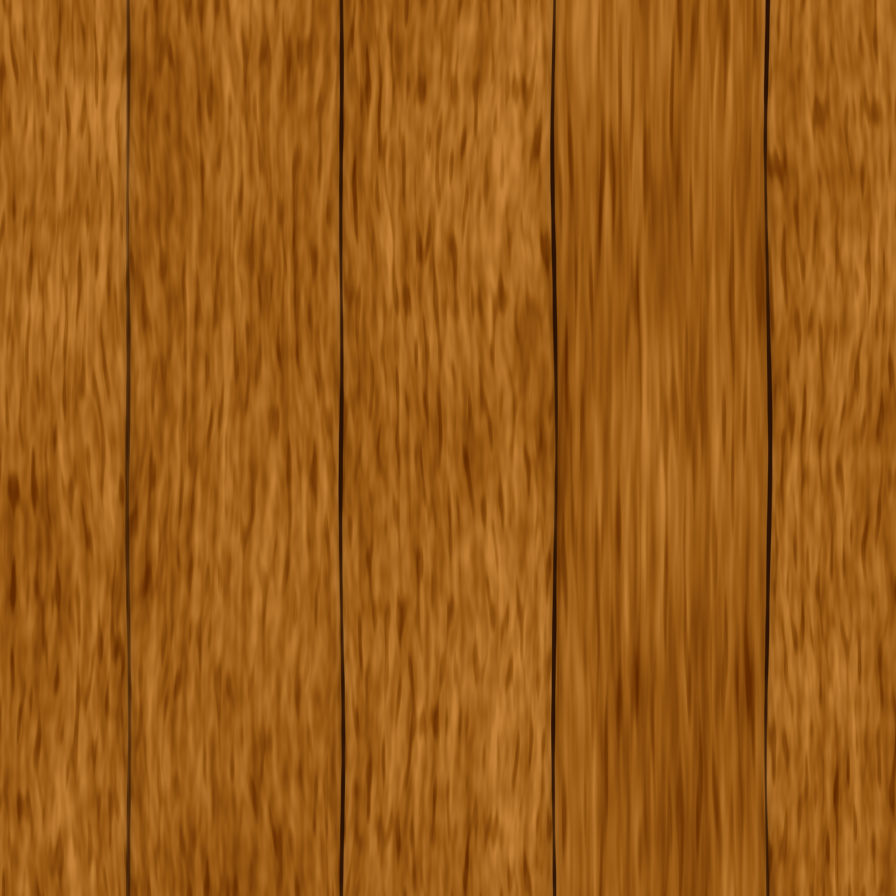
This texture is drawn by a three.js fragment shader. Its source:

```glsl
// Varnished oak boards running upward, a little over four across the canvas.
// Stretched gradient noise gives each board its fibres, pores and soft bands;
// narrow wavering seams with uneven depth separate the boards.

varying vec2 vUv;

vec2 gradientAt(vec2 cell) {
  float h = fract(sin(dot(cell, vec2(127.1, 311.7))) * 43758.5);
  return vec2(cos(6.2832 * h), sin(6.2832 * h));
}

float gradientNoise(vec2 p) {
  vec2 i = floor(p), f = p - i;
  vec2 s = f * f * f * (f * (f * 6.0 - 15.0) + 10.0);
  float bottom = mix(dot(gradientAt(i), f),
                     dot(gradientAt(i + vec2(1.0, 0.0)), f - vec2(1.0, 0.0)), s.x);
  float top = mix(dot(gradientAt(i + vec2(0.0, 1.0)), f - vec2(0.0, 1.0)),
                  dot(gradientAt(i + vec2(1.0, 1.0)), f - vec2(1.0, 1.0)), s.x);
  return mix(bottom, top, s.y);
}

// Tone of the wood: 0 is dark grain, 1 is pale grain
float woodTone(vec2 p, float board) {
  float pale = mod(board, 2.0);                 // alternate boards are paler
  float straight = 1.0 - smoothstep(0.2, 0.8, abs(board - 2.0));
  vec2 shift = vec2(17.3, 9.7) * board;

  // Slow sideways drift bends the fibres
  float drift = gradientNoise(p * vec2(7.0, 2.6) + shift);
  float ripple = gradientNoise(p * vec2(24.0, 11.0) + shift);
  p.x += (0.017 * drift + 0.003 * ripple) * mix(1.0, 0.25, straight);

  float stretch = mix(1.0, 0.4, straight);
  float blotch = gradientNoise(p * vec2(5.0, 3.2) + shift + 3.1);
  float band = gradientNoise(p * vec2(26.0, 1.6) + shift + 5.7);
  float fibre = gradientNoise(p * vec2(105.0, 9.0 * stretch) + shift + 11.3);
  float fine = gradientNoise(p * vec2(210.0, 34.0 * stretch) + shift + 23.9);
  float pore = smoothstep(0.08, 0.45,
      gradientNoise(p * vec2(135.0, 17.0 * stretch) + shift + 41.5));

  float poreDepth = 0.32 + 0.1 * pale + 0.08 * straight;
  return 0.58 + 0.1 * pale + 0.25 * blotch + 0.27 * band
       + 0.55 * fibre + 0.28 * fine - poreDepth * pore;
}

void main() {
  // Boards, with seams that waver slightly
  float waver = 0.006 * gradientNoise(vec2(floor(vUv.x * 4.2 - 0.1) * 7.0, vUv.y * 3.0));
  float across = (vUv.x - 0.143 + waver) / 0.238;
  float board = floor(across);
  float seam = floor(across + 0.5);
  float seamDistance = abs(across - seam) * 0.238;

  // Wood colour
  float tone = clamp(woodTone(vUv, board), -0.15, 1.1);
  vec3 darkGrain = vec3(0.44, 0.21, 0.01);
  vec3 honey = vec3(0.60, 0.35, 0.075);
  vec3 paleGrain = vec3(0.74, 0.48, 0.19);
  vec3 color = tone < 0.53 ? mix(darkGrain, honey, tone / 0.53)
                           : mix(honey, paleGrain, (tone - 0.53) / 0.47);

  // Seams: soft shade on both sides, then a dark gap of uneven width
  float wear = gradientNoise(vec2(seam * 13.7 + 0.4, vUv.y * 5.0))
             + 0.5 * gradientNoise(vec2(seam * 5.3 + 0.7, vUv.y * 23.0));
  float firstSeam = 1.0 - step(0.5, seam);
  float halfWidth = 0.0014 + 0.0012 * wear;
  float gap = 1.0 - smoothstep(halfWidth - 0.0006, halfWidth + 0.0014, seamDistance);
  float depth = clamp(0.9 + 0.4 * wear - 0.4 * firstSeam, 0.3, 1.0);
  color *= 1.0 - 0.16 * exp(-seamDistance / 0.004);
  color = mix(color, vec3(0.17, 0.07, 0.01), gap * depth);

  gl_FragColor = vec4(max(color, 0.0), 1.0);
}
```
